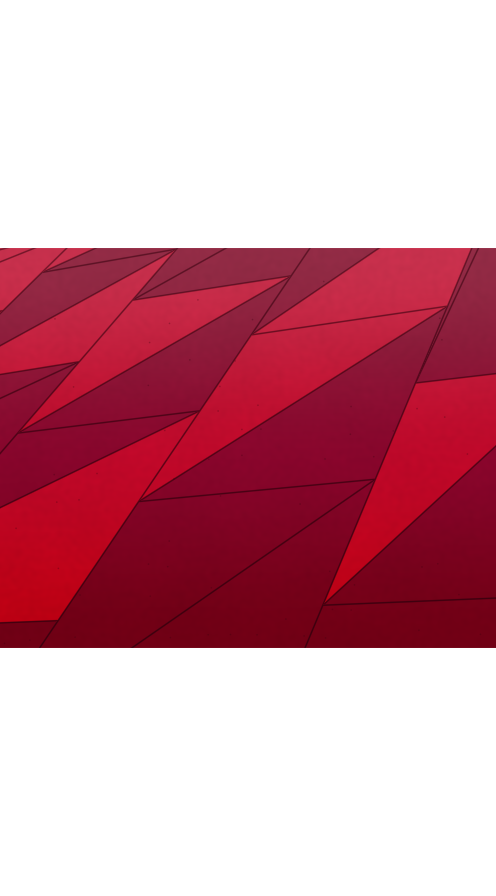
Give the GLSL for this background, as a Shadertoy shader.

```glsl
// A wide band of slanted red cladding panels between plain white margins.
// Leaning spines split the band into columns; each column is cut by a zigzag
// of seams and diagonals into light and dark triangles, tinted by height.

const float BAND_HEIGHT = 0.806;   // in canvas widths
const vec3 MARGIN = vec3(1.0);
const vec3 SEAM = vec3(0.20, 0.0, 0.05);

// Spine: x at the band base, lean, and outward flare near the base.
const vec3 SPINE_0 = vec3(-1.200, 1.300, 0.0);
const vec3 SPINE_1 = vec3(-0.686, 1.018, 0.0);
const vec3 SPINE_2 = vec3(-0.338, 0.863, 0.58);
const vec3 SPINE_3 = vec3(0.080, 0.676, 0.0);
const vec3 SPINE_4 = vec3(0.615, 0.417, 0.0);
const vec3 SPINE_5 = vec3(1.095, 0.150, 0.0);

vec2 hash2(vec2 cell) {
    vec2 q = vec2(dot(cell, vec2(127.1, 311.7)), dot(cell, vec2(269.5, 183.3)));
    return fract(sin(q) * 43758.5);
}

float cornerSlope(vec2 cell, vec2 f, vec2 corner) {
    return dot(hash2(cell + corner) * 2.0 - 1.0, f - corner);
}

float gradientNoise(vec2 p) {
    vec2 cell = floor(p), f = fract(p);
    vec2 w = f * f * (3.0 - 2.0 * f);
    float low = mix(cornerSlope(cell, f, vec2(0, 0)), cornerSlope(cell, f, vec2(1, 0)), w.x);
    float high = mix(cornerSlope(cell, f, vec2(0, 1)), cornerSlope(cell, f, vec2(1, 1)), w.x);
    return mix(low, high, w.y);
}

// Signed distance to the line a-b, positive above it.
float lineSide(vec2 p, vec2 a, vec2 b) {
    vec2 d = normalize(b - a), q = p - a;
    return d.x * q.y - d.y * q.x;
}

vec2 spinePoint(vec3 spine, float y) {
    return vec2(spine.x + spine.y * y - spine.z * max(0.39 - y, 0.0), y);
}

float spineSide(vec2 p, vec3 spine) {
    return (p.x - spinePoint(spine, p.y).x) / sqrt(1.0 + spine.y * spine.y);
}

float coverage(float d, float px) {
    return smoothstep(-0.5 * px, 0.5 * px, d);
}

// Returns (lightness, seam distance). Bits of lightMask go upwards:
// below each diagonal, then above it.
vec2 panelColumn(vec2 p, vec3 left, vec3 right, vec4 leftY, vec4 rightY, int lightMask, float px) {
    vec2 panel = vec2(0.0, 1.0);
    for (int i = 0; i < 6; i++) {
        int k = i / 2;
        vec2 a = spinePoint(left, leftY[k]);
        vec2 b = spinePoint(right, rightY[k + (i & 1)]);
        float d = lineSide(p, a, b);
        panel.x = mix(panel.x, float((lightMask >> i) & 1), coverage(d, px));
        panel.y = min(panel.y, abs(d));
    }
    return panel;
}

// Lays a column over everything to the right of its left spine.
vec2 addColumn(vec2 panels, vec2 column, float side, float px) {
    vec2 joined = mix(panels, column, coverage(side, px));
    return vec2(joined.x, min(joined.y, abs(side)));
}

vec3 heightTint(vec3 low, vec3 mid, vec3 high, float y) {
    return mix(mix(low, mid, smoothstep(0.0, 0.42, y)), high, smoothstep(0.35, 0.82, y));
}

// Sparse fixings, one possible dot per grid cell.
float rivets(vec2 p, float px) {
    vec2 cell = floor(p * 22.0), seed = hash2(cell);
    float d = length(p - (cell + 0.2 + 0.6 * seed) / 22.0);
    return step(0.84, hash2(cell + 37.0).x) * (1.0 - coverage(d - 0.0015, 1.5 * px));
}

void mainImage(out vec4 fragColor, in vec2 fragCoord) {
    float px = 1.0 / iResolution.x;
    vec2 p = (fragCoord - 0.5 * iResolution.xy) * px + vec2(0.5, 0.5 * BAND_HEIGHT);

    // Columns, left to right
    vec2 panels = panelColumn(p, SPINE_0, SPINE_1, vec4(0.45, 0.62, 0.74, 0.86),
        vec4(0.45, 0.68, 0.85, 0.95), 63, px);
    vec2 column = panelColumn(p, SPINE_1, SPINE_2, vec4(0.35, 0.527, 0.757, 0.93),
        vec4(0.30, 0.577, 0.804, 0.929), 4 + 32, px);
    panels = addColumn(panels, column, spineSide(p, SPINE_1), px);
    column = panelColumn(p, SPINE_2, SPINE_3, vec4(0.03, 0.433, 0.701, 0.87),
        vec4(0.055, 0.478, 0.750, 0.957), 1 + 8, px);
    panels = addColumn(panels, column, spineSide(p, SPINE_2), px);
    column = panelColumn(p, SPINE_3, SPINE_4, vec4(-0.242, 0.295, 0.631, 0.858),
        vec4(-0.08, 0.340, 0.689, 0.983), 8 + 16, px);
    panels = addColumn(panels, column, spineSide(p, SPINE_3), px);
    column = panelColumn(p, SPINE_4, SPINE_5, vec4(-0.9, 0.086, 0.534, 0.9),
        vec4(-1.0, 0.105, 0.574, 1.6), 8, px);
    panels = addColumn(panels, column, spineSide(p, SPINE_4), px);

    // Panel colour with a faint mottle
    vec3 dark = heightTint(vec3(0.44, 0.0, 0.08), vec3(0.53, 0.02, 0.17), vec3(0.57, 0.17, 0.27), p.y);
    vec3 light = heightTint(vec3(0.74, 0.0, 0.07), vec3(0.74, 0.03, 0.16), vec3(0.78, 0.19, 0.30), p.y);
    vec3 color = mix(dark, light, panels.x);
    color *= 1.0 + 0.04 * gradientNoise(p * 9.0) + 0.04 * gradientNoise(p * 70.0);

    // Fixings and seams, fading with height
    color = mix(color, SEAM, 0.3 * rivets(p, px));
    float seam = 1.0 - coverage(panels.y - 0.0015, 1.5 * px);
    color = mix(color, SEAM, seam * mix(0.85, 0.55, p.y / BAND_HEIGHT));

    // White margins
    float band = coverage(0.5 * BAND_HEIGHT - abs(p.y - 0.5 * BAND_HEIGHT), px);
    fragColor = vec4(mix(MARGIN, color, band), 1.0);
}
```
